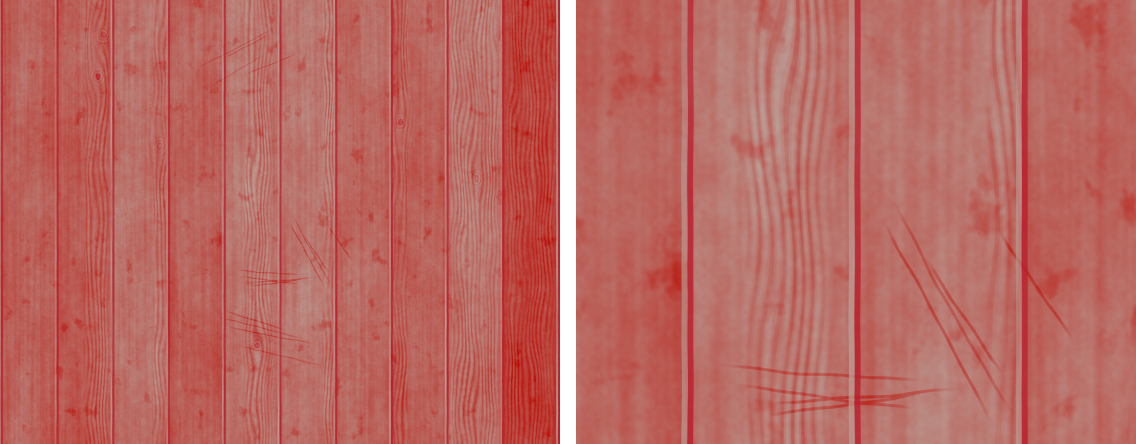
Left: the whole. Right: its middle third, enlarged.
A Shadertoy shader for this texture:

```glsl
// Ten upright boards in worn red paint, with pale and crimson seams between them.
// Each board has its own tone and band of wavy grain, bent around hashed knots;
// gradient noise adds streaks, stains and mottling, and loops add fine scratches.

float hash(vec2 p) {
    vec3 q = fract(p.xyx * 0.1031);
    q += dot(q, q.yzx + 33.33);
    return fract((q.x + q.y) * q.z);
}

float cornerSlope(vec2 cell, vec2 offset) {
    float a = 6.2832 * hash(cell + 71.0);
    return dot(vec2(cos(a), sin(a)), offset);
}

// Gradient noise, roughly -0.7 to 0.7
float noise(vec2 p) {
    vec2 i = floor(p), f = fract(p), e = vec2(1, 0);
    vec2 w = f * f * f * (f * (f * 6.0 - 15.0) + 10.0);
    return mix(mix(cornerSlope(i, f), cornerSlope(i + e, f - e), w.x),
               mix(cornerSlope(i + e.yx, f - e.yx), cornerSlope(i + 1.0, f - 1.0), w.x), w.y);
}

float fbm(vec2 p) {
    float sum = 0.0, amp = 1.0;
    for (int i = 0; i < 4; i++) {
        sum += amp * noise(p);
        p = p * 2.03 + 17.3;
        amp *= 0.55;
    }
    return sum;
}

float line(float d, float halfWidth) {
    float px = 0.7 / iResolution.x;
    return 1.0 - smoothstep(max(halfWidth - px, 0.0), halfWidth + px, abs(d));
}

// Curved hairlines gathered in four clusters: x, y, angle
float scratches(vec2 p) {
    const vec3 clusters[4] = vec3[](vec3(0.456, 0.70, 0.42), vec3(0.48, 0.316, 0.0),
                                    vec3(0.573, 0.336, -1.0), vec3(0.488, 0.186, -0.28));
    float sum = 0.0;
    for (int i = 0; i < 16; i++) {
        vec3 c = clusters[i % 4];
        float n = float(i), a = c.z + 0.3 * (hash(vec2(n, 3)) - 0.5);
        vec2 d = p - c.xy - 0.07 * (vec2(hash(vec2(n, 5)), hash(vec2(n, 9))) - 0.5);
        d = vec2(d.x * cos(a) + d.y * sin(a), d.y * cos(a) - d.x * sin(a));
        d.y += (hash(vec2(n, 11)) - 0.5) * d.x * d.x + 0.002 * noise(vec2(d.x * 30.0, n));
        float reach = 0.04 + 0.06 * hash(vec2(n, 13));
        float fade = 1.0 - smoothstep(0.6 * reach, reach, abs(d.x));
        sum += line(d.y, 0.0009) * fade * (0.5 + 0.5 * hash(vec2(n, 15)));
    }
    return min(sum, 1.0);
}

void mainImage(out vec4 fragColor, in vec2 fragCoord) {
    vec2 p = fragCoord / iResolution.x;

    // Per board: green level, centre and half width of the wavy grain
    const vec3 boards[10] = vec3[](
        vec3(0.38, 0.5, 0.0), vec3(0.37, 0.72, 0.24), vec3(0.44, 0.86, 0.14), vec3(0.38, 0.5, 0.0),
        vec3(0.46, 0.62, 0.3), vec3(0.46, 0.92, 0.14), vec3(0.41, 0.5, 0.0), vec3(0.38, 0.14, 0.18),
        vec3(0.46, 0.5, 0.5), vec3(0.27, 0.5, 0.5));
    float q = (p.x - 0.0017) / 0.0995;
    float id = clamp(floor(q), 0.0, 9.0), u = q - id;
    vec3 board = boards[int(id)];
    float green = board.x;

    // Broad fading, stains and fine mottling
    float stain = fbm(vec2(p.x * 14.0, p.y * 8.0) + id * 5.7);
    green += 0.06 * noise(vec2(p.x * 16.0 + id * 3.1, p.y * 3.0));
    green += 0.07 * stain + 0.045 * fbm(p * vec2(75.0, 60.0));
    green -= 0.12 * smoothstep(0.3, 0.75, fbm(p * vec2(32.0, 26.0) + 40.0));
    green += 0.03 * noise(p * 230.0);
    green += 0.03 * smoothstep(0.0, 0.5, p.y) - 0.02;

    // Straight streaks along the boards
    green += 0.06 * noise(vec2(p.x * 210.0, p.y * 5.0 + id * 9.0));
    green += 0.05 * noise(vec2(p.x * 95.0, p.y * 2.5 + id * 4.0));

    // Knots part the grain and draw rings of their own
    float grain = u + 0.14 * noise(vec2(u * 2.5 + id * 7.0, p.y * 9.0));
    float knotArea = 0.0, rings = 0.0, core = 0.0;
    for (int k = 0; k < 2; k++) {
        vec2 seed = vec2(id * 3.0 + 1.0, float(k) * 7.0 + 2.0);
        float present = step(0.4, hash(seed + 31.0)) * step(0.01, board.z);
        float across = clamp(board.y + (hash(seed) - 0.5) * board.z, 0.15, 0.85);
        vec2 d = vec2((u - across) * 0.0995, p.y - 0.79 * hash(seed + 13.0));
        float r = length(d * vec2(1.0, 0.8)) + 0.003 * noise(p * 90.0);
        float around = present * exp(-dot(d * vec2(45.0, 22.0), d * vec2(45.0, 22.0)));
        grain -= 0.55 * (u - across) * around;
        knotArea = max(knotArea, around);
        float disc = present * (1.0 - smoothstep(0.009, 0.017, r));
        rings += disc * sin(r * 1300.0);
        core += present * (1.0 - smoothstep(0.001, 0.008, r)) * hash(seed + 5.0);
    }
    float band = 1.0 - smoothstep(0.6 * board.z, board.z + 0.02, abs(u - board.y));
    float figure = max(band * step(0.01, board.z), 0.7 * knotArea);
    float wave = sin(grain * 88.0 + 2.0 * noise(vec2(u * 5.0, p.y * 6.0 + id)));
    float wear = 0.6 + 0.7 * noise(vec2(u * 4.0 + id, p.y * 5.0));
    green += figure * wear * (0.07 * smoothstep(0.2, 1.0, -wave) - 0.13 * smoothstep(0.1, 0.9, wave));
    green += 0.05 * rings - 0.2 * core;
    green -= 0.17 * scratches(p);

    // Seams: soft red edge, pale lip on the left, crimson gap on the right
    float seam = round(q), d = (q - seam) * 0.0995 + 0.0005 * noise(vec2(seam, p.y * 25.0));
    float patchy = 0.75 + 0.6 * noise(vec2(seam * 5.3, p.y * 7.0));
    green -= 0.10 * patchy * exp(-abs(d) * 170.0);
    float lip = line(d + 0.0018, 0.0017) * patchy * (0.35 + 0.65 * hash(vec2(seam, 21)));
    float gap = line(d - 0.0018, 0.0017) * (0.5 + 0.4 * patchy);
    green = mix(green, 0.64, clamp(lip, 0.0, 1.0));
    green = clamp(mix(green, 0.12, clamp(gap, 0.0, 0.9)), 0.04, 0.66);

    fragColor = vec4(0.73, green, green - 0.03 + 0.09 * gap + 0.06 * core, 1.0);
}
```
